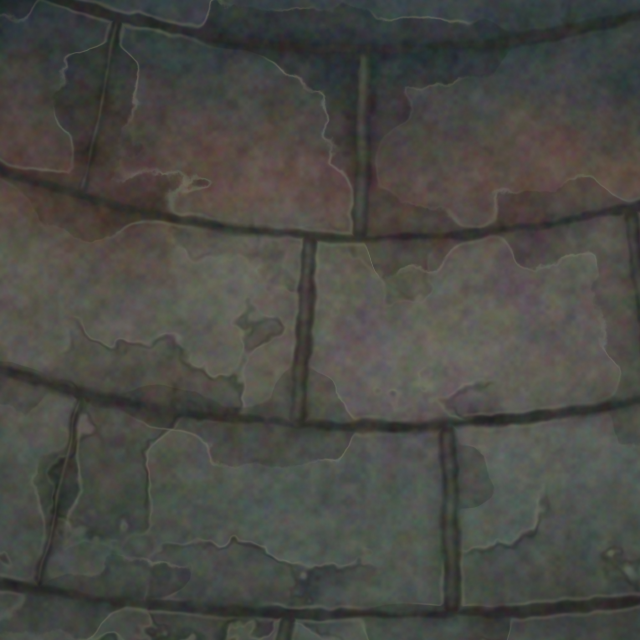
A Shadertoy shader for this texture:

```glsl
const float COURSE_HEIGHT = 0.2945;
const vec3 SEAM_DARK = vec3(0.185, 0.185, 0.175);
const vec3 MORTAR = vec3(0.27, 0.265, 0.245);
const vec3 SLATE = vec3(0.235, 0.27, 0.275);
const vec3 RUST = vec3(0.375, 0.315, 0.285);
const vec3 OLIVE = vec3(0.375, 0.37, 0.335);
const vec3 MOSS = vec3(0.315, 0.34, 0.315);
const vec3 MAUVE = vec3(0.36, 0.325, 0.345);
const vec3 PALE_EDGE = vec3(0.46, 0.46, 0.41);

float hash(vec2 p) {
    return fract(sin(dot(p, vec2(127.1, 311.7))) * 43758.5453);
}

float noise(vec2 p) {
    vec2 cell = floor(p), f = fract(p);
    f = f * f * (3.0 - 2.0 * f);
    return mix(mix(hash(cell), hash(cell + vec2(1, 0)), f.x),
               mix(hash(cell + vec2(0, 1)), hash(cell + vec2(1, 1)), f.x), f.y);
}

float fbm(vec2 p) {
    float sum = 0.0, amp = 0.5;
    for (int i = 0; i < 5; i++) {
        sum += amp * noise(p);
        p = mat2(1.6, 1.2, -1.2, 1.6) * p + 17.3;
        amp *= 0.5;
    }
    return sum / 0.97;
}

float line(float d, float width) {
    return exp(-d * d / (width * width));
}

// Course number in the whole part, depth within the course in the fraction
float courseCoord(vec2 p) {
    float depth = (p.y - 0.04) / COURSE_HEIGHT;
    float sag = 0.32 - 0.02 * depth * depth;
    float x = p.x - 0.59;
    return (p.y - 0.077 + sag * x * x) / COURSE_HEIGHT;
}

// Upright joints of each course: x of the first, then of the second
vec2 jointPositions(float course) {
    vec2 joints[5] = vec2[5](vec2(-0.5, 1.5), vec2(0.157, 0.567),
        vec2(0.475, 1.005), vec2(0.094, 0.705), vec2(0.435, 1.2));
    return joints[int(clamp(course + 1.0, 0.0, 4.0))];
}

vec3 stoneColour(vec2 p, float tint) {
    float cloud = fbm(p * 5.0 + 3.0) - 0.5;
    float y = p.y + 0.16 * cloud;
    vec3 col = mix(SLATE, RUST, smoothstep(0.04, 0.27, y + 0.08 * (0.5 - p.x)));
    col = mix(col, OLIVE, smoothstep(0.28, 0.42, y));
    col = mix(col, MOSS, smoothstep(0.57, 0.78, y));
    float mauve = line(length((p - vec2(0.68, 0.5)) * vec2(0.8, 1.0)), 0.2);
    col = mix(col, MAUVE, mauve * smoothstep(0.35, 0.65, fbm(p * 9.0)));
    return col * (1.0 + 0.3 * cloud + 0.08 * (tint - 0.5));
}

// Coloured mottling and fine grain
vec3 grain(vec2 p) {
    vec3 blotch = vec3(noise(p * 38.0), noise(p * 38.0 + 41.0), noise(p * 38.0 + 83.0)) - 0.5;
    vec3 speck = vec3(noise(p * 125.0), noise(p * 125.0 + 29.0), noise(p * 125.0 + 67.0)) - 0.5;
    return 0.035 * blotch + 0.045 * speck + 0.09 * (fbm(p * 55.0) - 0.5);
}

void mainImage(out vec4 fragColor, in vec2 fragCoord) {
    vec2 uv = fragCoord / iResolution.xy;
    vec2 p = vec2(uv.x, 1.0 - uv.y);
    vec2 wobble = vec2(noise(p * 26.0), noise(p * 26.0 + 50.0)) - 0.5;
    vec2 q = p + 0.006 * wobble;

    // Curved courses with fanned upright joints
    float t = courseCoord(q);
    float course = floor(t), f = t - course;
    float u = 0.65 + (q.x - 0.65) / (1.0 + 0.12 * (f - 0.5));
    vec2 joints = jointPositions(course);
    vec2 offsets = u - joints;
    float side = abs(offsets.x) < abs(offsets.y) ? offsets.x : offsets.y;
    float block = step(joints.x, u) + step(joints.y, u);

    // Signed distances from the stone edge
    float jointWidth = mix(0.004, 0.011, smoothstep(0.1, 0.45, p.x));
    float bedWidth = 0.004 + 0.004 * noise(p * 7.0 + 20.0);
    float upright = abs(side) - jointWidth;
    float bed = min(f, 1.0 - f) * COURSE_HEIGHT - bedWidth;
    float edge = min(upright, bed) + 0.005 * (noise(p * 60.0) - 0.5);

    vec3 col = stoneColour(p, hash(vec2(block, course)));

    // Flaked layers with pale broken contours
    float flake = fbm(p * 6.5 + 9.0) - 0.52;
    float worn = smoothstep(0.48, 0.68, noise(p * 4.5 + 31.0)) * smoothstep(0.15, 0.7, p.y);
    col *= 1.0 - 0.1 * worn * smoothstep(-0.01, 0.01, flake);
    col = mix(col, PALE_EDGE, 0.42 * worn * line(flake, 0.014));
    col *= 1.0 - 0.16 * worn * line(flake - 0.03, 0.018);

    // Chipped margins
    float bite = smoothstep(0.56, 0.8, noise(p * 8.0 + 5.0));
    float chip = edge - 0.005 - bite * (0.025 + 0.05 * fbm(p * 22.0));
    float rimFade = smoothstep(0.2, 0.7, noise(p * 13.0 + 70.0));
    col *= 1.0 - 0.13 * (1.0 - smoothstep(-0.003, 0.003, chip));
    col = mix(col, PALE_EDGE, 0.55 * rimFade * line(chip, 0.0032));
    col *= 1.0 - 0.18 * exp(-max(edge, 0.0) / 0.012);

    // Recessed joints, with mortar showing in the wide upright ones
    float recess = 1.0 - smoothstep(-0.004, 0.0035, edge);
    float mortar = line(side + 0.002, jointWidth * 0.65) * smoothstep(0.0, 0.012, bed);
    vec3 seam = mix(SEAM_DARK, MORTAR, mortar);
    col = mix(col, seam * mix(0.9, 1.12, noise(p * 30.0)), 0.9 * recess);

    col += grain(p);
    float vignette = 1.0 - 0.28 * pow(length((p - vec2(0.5, 0.5)) * vec2(1.1, 1.2)), 3.0);
    fragColor = vec4(clamp(col * vignette, 0.0, 1.0), 1.0);
}
```
